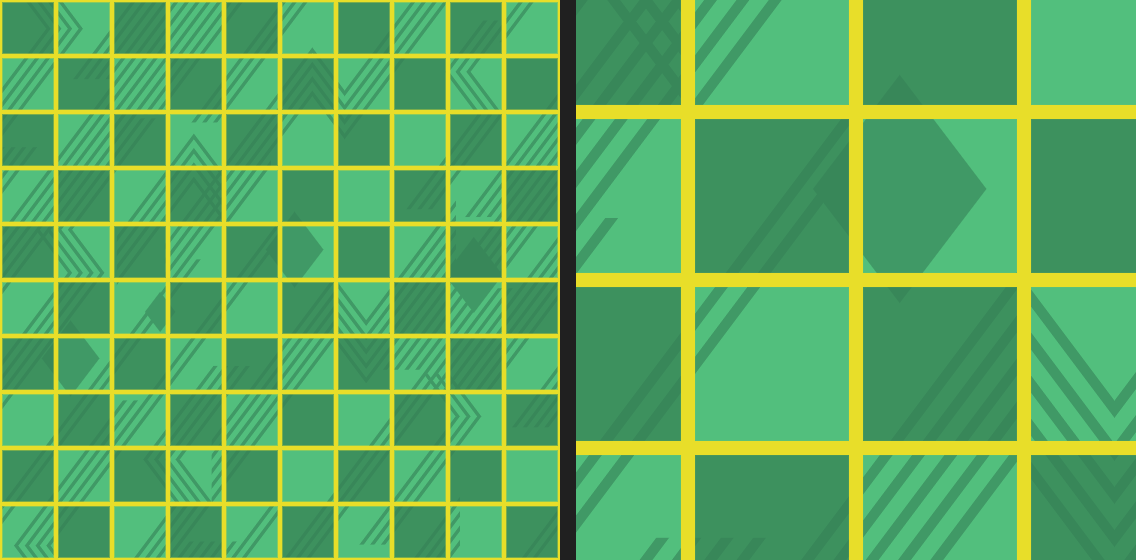
Left, the full canvas; right, a detail of the centre.
Give the GLSL for this pattern, as a WebGL 1 fragment shader.

```glsl
precision highp float;
uniform vec2 u_resolution;

// Shortest offset from c to p on the wrapping canvas
vec2 wrapOffset(vec2 p, vec2 c) {
  return fract(p - c + 0.5) - 0.5;
}

// Antialiased coverage of a signed inside distance
float coverage(float inside, float blur) {
  return clamp(inside / blur + 0.5, 0.0, 1.0);
}

// Bundle of parallel slanted lines, some kinked into a zigzag
float lineBand(vec2 p, float id, float px) {
  vec3 rnd = fract(id * vec3(0.7549, 0.5698, 0.382) + vec3(0.31, 0.12, 0.6));
  // Centres snap to the line spacing so that bundles stay in phase
  vec2 pitch = vec2(52.0, 39.0);
  vec2 q = wrapOffset(p, floor(rnd.xy * pitch) / pitch) / vec2(0.75, 1.0);
  float kind = fract(id * 0.618);
  if (kind > 0.75) q = q.yx;
  float kink = (kind < 0.25 || kind > 0.75) ? 3.0 / 39.0 : 0.0;
  float across = 39.0 * (q.x - q.y + 2.0 * clamp(q.y, 0.0, kink));
  float count = 2.0 + floor(4.0 * rnd.z);
  float line = coverage(0.2 - abs(fract(across) - 0.5), 52.0 * px);
  float halfLength = 0.14 + 0.26 * fract(id * 0.471 + 0.4);
  return line * step(0.0, across) * step(across, count)
       * coverage(halfLength - abs(q.y), px);
}

// Solid rhombus, the second one smaller
float diamond(vec2 p, float id, float px) {
  vec2 centre = vec2(0.126 + 0.12 * id + 0.04 * id * id,
                     0.46 - 0.1 * cos(1.4 * id));
  float size = abs(id - 1.0) < 0.5 ? 0.036 : 0.068;
  vec2 d = abs(wrapOffset(p, centre));
  return coverage(size - d.x / 0.76 - d.y, 1.6 * px);
}

void main() {
  vec2 p = gl_FragCoord.xy / u_resolution;
  float px = 1.0 / min(u_resolution.x, u_resolution.y);

  // Checkerboard of ten by ten squares
  vec2 cell = p * 10.0;
  float odd = mod(floor(cell.x) + floor(cell.y), 2.0);
  vec3 colour = mix(vec3(0.32, 0.75, 0.49), vec3(0.24, 0.57, 0.37), odd);

  // Translucent marks running across the squares
  float marks = 0.0;
  for (int i = 0; i < 14; i++) {
    marks = max(marks, lineBand(p, float(i), px));
  }
  for (int i = 0; i < 4; i++) {
    marks = max(marks, diamond(p, float(i), px));
  }
  colour = mix(colour, vec3(0.207, 0.503, 0.337), 0.6 * marks);

  // Yellow grid on the square borders
  vec2 fromMiddle = abs(fract(cell) - 0.5);
  float toBorder = 0.5 - max(fromMiddle.x, fromMiddle.y);
  float grid = coverage(0.042 - toBorder, 10.0 * px);
  colour = mix(colour, vec3(0.91, 0.87, 0.16), grid);

  gl_FragColor = vec4(colour, 1.0);
}
```
